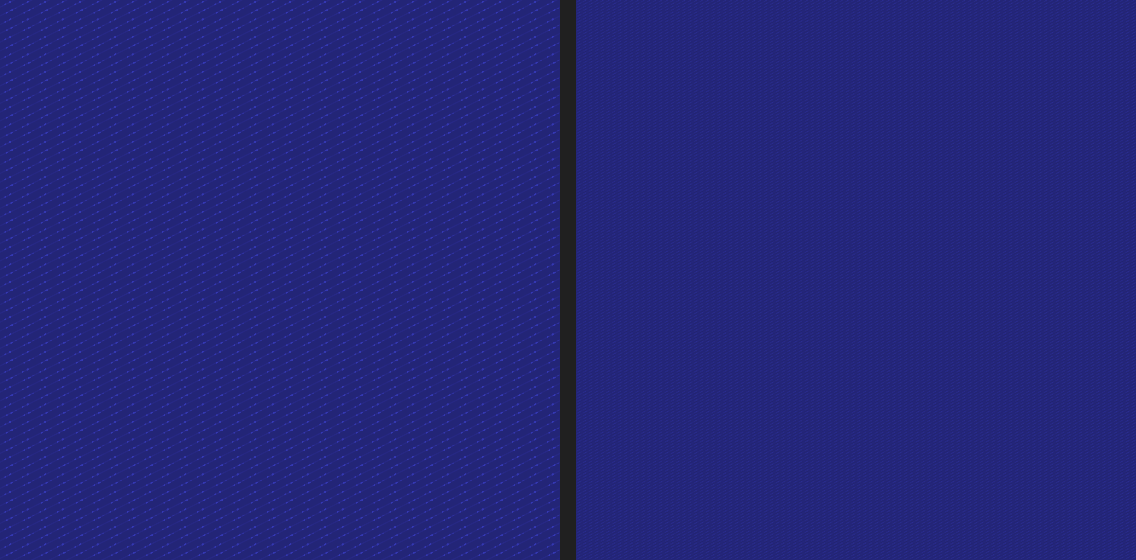
Left: one tile. Right: repeated 3 by 3.
Give the GLSL for this texture, as a three.js fragment shader.

```glsl
// Fine indigo twill: 32 x 32 square cells, each crossed by two thin threads that
// rise one step for every two across. Round flecks sit on one thread and longer
// dashes on the other; hashes and wrapping noise vary them without a seam.
varying vec2 vUv;

const float REPEATS = 32.0;
const float RISE = 0.5;
const vec3 INDIGO = vec3(0.137, 0.145, 0.467);
const vec3 THREAD = vec3(0.158, 0.163, 0.545);
const vec3 SHEEN  = vec3(0.180, 0.190, 0.615);
const vec3 FLECK  = vec3(0.203, 0.220, 0.700);

float hash(vec2 p) {
  vec3 q = fract(vec3(p.xyx) * 0.1031);
  q += dot(q, q.yzx + 33.33);
  return fract((q.x + q.y) * q.z);
}

// Value noise whose lattice wraps after "period" cells
float wrapNoise(vec2 uv, vec2 period) {
  vec2 p = uv * period;
  vec2 i = floor(p);
  vec2 f = fract(p);
  f = f * f * (3.0 - 2.0 * f);
  float a = hash(mod(i, period));
  float b = hash(mod(i + vec2(1.0, 0.0), period));
  float c = hash(mod(i + vec2(0.0, 1.0), period));
  float d = hash(mod(i + vec2(1.0, 1.0), period));
  return mix(mix(a, b, f.x), mix(c, d, f.x), f.y);
}

// Thin slanted lines, two to a cell
float threads(vec2 p, float offset, float halfWidth) {
  float spacing = 0.5;
  float across = (p.y - RISE * p.x - offset) / spacing;
  float d = abs(fract(across + 0.5) - 0.5) * spacing;
  return 1.0 - smoothstep(halfWidth * 0.5, halfWidth * 1.6, d);
}

// Spot on a thread at position x, wrapping inside the cell
float spot(vec2 p, float x, float offset, vec2 radius) {
  vec2 center = vec2(x, offset + RISE * x);
  vec2 d = fract(p - center + 0.5) - 0.5;
  d.y -= RISE * 0.6 * d.x;
  return 1.0 - smoothstep(0.6, 1.4, length(d / radius));
}

// Brightest fleck at a point of the cell
float flecks(vec2 p, float chance) {
  vec2 dot = vec2(0.060, 0.056);
  vec2 dash = vec2(0.085, 0.045);
  float upper = 0.60;
  float lower = 0.08;
  float glow = spot(p, 0.58, upper, dot);
  glow = max(glow, 0.80 * spot(p, 0.30, upper, dot * 0.85));
  glow = max(glow, 0.95 * spot(p, 0.67, lower, dash));
  glow = max(glow, 0.85 * spot(p, 0.39, lower, dot * 0.85));
  glow = max(glow, 0.45 * spot(p, 0.90, lower, dash * 0.8));
  return glow * mix(0.92, 1.04, chance);
}

void main() {
  vec2 grid = vUv * REPEATS;
  vec2 id = mod(floor(grid), REPEATS);
  vec2 cell = fract(grid);

  // Fine irregularity along the threads
  float grain = wrapNoise(vUv, vec2(160.0, 192.0));

  // Dim continuous threads, a little thinner between flecks
  float swell = 0.8 + 0.2 * cos(6.2831853 * (cell.x - 0.5));
  float line = threads(cell, 0.09, 0.038) * swell;
  vec3 color = mix(INDIGO, THREAD, line * mix(0.8, 1.1, grain));

  // Flecks rise from thread to sheen to full brightness
  float glow = flecks(cell, hash(id + 7.0));
  color = mix(color, SHEEN, smoothstep(0.05, 0.45, glow));
  color = mix(color, FLECK, smoothstep(0.40, 0.85, glow));

  color *= 1.0 + 0.015 * (grain - 0.5);
  gl_FragColor = vec4(color, 1.0);
}
```
